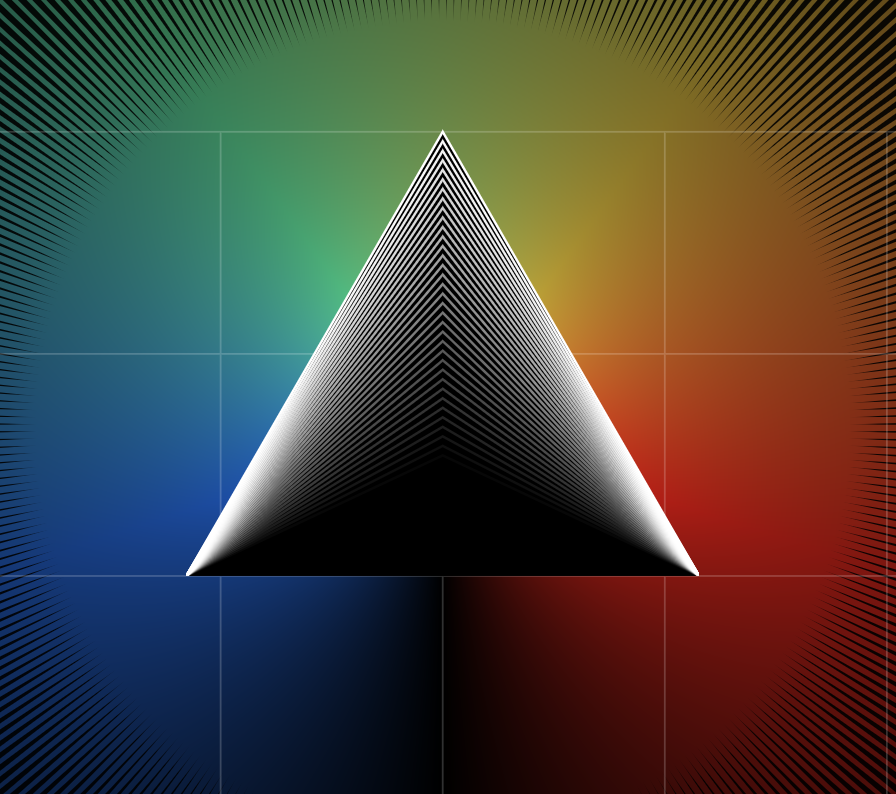
Reproduce this background procedurally as a WebGL 2 fragment shader.

```glsl
#version 300 es
precision highp float;
// A black triangle strung with fans of pale lines from its base corners,
// over a five-colour conic gradient that dims with radius. A faint grid
// crosses it, and dark radial spokes thicken outside a large circle.

uniform vec2 u_resolution;
out vec4 fragColor;

const float TAU = 6.2831853;
const float HALF_BASE = 1.1547;   // equilateral triangle of height 2

// Coverage of a stroke with the given half width at distance d
float stroke(float d, float halfWidth, float px) {
    return clamp((halfWidth - d) / px + 0.5, 0.0, 1.0) * min(1.0, 2.0 * halfWidth / px);
}

// Conic gradient; turn runs anticlockwise from straight down
vec3 conicColor(float turn) {
    vec3 wheel[5] = vec3[5](
        vec3(0.0),
        vec3(0.80, 0.14, 0.10),
        vec3(0.75, 0.64, 0.22),
        vec3(0.33, 0.75, 0.52),
        vec3(0.13, 0.35, 0.74));
    float t = fract(turn) * 5.0;
    int i = int(t) % 5;
    return mix(wheel[i], wheel[(i + 1) % 5], fract(t));
}

// Horizontal lines everywhere, vertical lines only below the apex
float gridLines(vec2 p, float px) {
    vec2 d = abs(p - round(p));
    float across = stroke(d.y, 0.004, px);
    float down = stroke(d.x, 0.004, px) * step(p.y, 1.0);
    return max(across, down);
}

// Lines from both base corners to evenly spaced heights on the axis
float stringFan(vec2 p, float px) {
    float s = 1.0 - abs(p.x) / HALF_BASE;
    float gap = 1.0;
    for (int k = 0; k < 35; k++) {
        float t = float(k) / 35.0;
        float h = 2.0 - 1.5 * t;
        float d = abs(p.y + 1.0 - h * s) * HALF_BASE / length(vec2(HALF_BASE, h));
        gap *= 1.0 - (1.0 - t) * stroke(d, 0.0055, px);
    }
    return (1.0 - gap) * step(0.0, s);
}

void main() {
    float unit = 0.2797 * u_resolution.y;
    float px = 1.0 / unit;
    vec2 p = (gl_FragCoord.xy - u_resolution * vec2(0.4941, 0.5543)) / unit;

    // Colour wheel around the triangle's centroid
    vec2 q = p + vec2(0.0, 1.0 / 3.0);
    float r = length(q);
    float turn = atan(q.x, -q.y) / TAU;
    vec3 color = conicColor(turn) / (0.7 + 0.45 * r);

    // Dark spokes outside the circle
    float spoke = abs(fract(turn * 360.0) - 0.5) * TAU * r / 360.0;
    float spokeWidth = 0.014 * clamp((r - 1.83) / 0.8, 0.0, 1.0);
    color *= 1.0 - 0.9 * stroke(spoke, spokeWidth, px);

    color = mix(color, vec3(1.0), 0.19 * gridLines(p, px));

    // Triangle body and its strings
    float side = (p.y + 1.0 - 2.0 * (1.0 - abs(p.x) / HALF_BASE)) * 0.5;
    float aboveBase = clamp((p.y + 1.0) / px + 0.5, 0.0, 1.0);
    float body = clamp(0.5 - side / px, 0.0, 1.0) * aboveBase;
    color = mix(color, vec3(0.0), body);
    color = mix(color, vec3(1.0), stringFan(p, px) * aboveBase);

    fragColor = vec4(color, 1.0);
}
```
